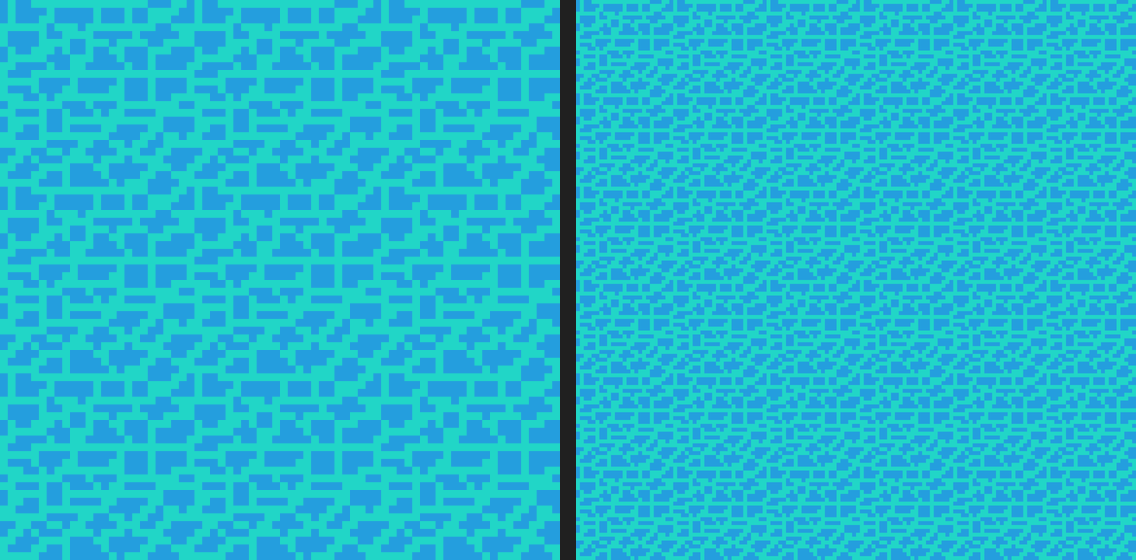
Left: one tile. Right: repeated 2 by 2.
Write a Shadertoy shader that draws this pattern.

```glsl
// Chunky pixel-art pebbles: flat blue islands parted by one-block turquoise channels.
// Wrapping cellular noise gives each block an owner; a block whose right or upper
// neighbour has another owner becomes channel. One tile repeats on a square grid.

#define REPEATS 3.0                    // tiles across and down
#define BLOCKS 24.0                    // blocks along one tile side
#define STONES vec2(5.0, 8.0)          // stones per tile (even row count)
#define JITTER 0.92                    // irregularity of the stones
#define SEED 17.0
#define CHANNEL vec3(0.13, 0.84, 0.78)
#define STONE vec3(0.14, 0.62, 0.87)

vec2 hash2(vec2 p) {
    vec3 q = fract(vec3(p.xyx + SEED) * vec3(0.1031, 0.1030, 0.0973));
    q += dot(q, q.yzx + 33.33);
    return fract((q.xx + q.yz) * q.zy);
}

// Index of the stone nearest to the centre of a block, wrapped over the tile
float owner(vec2 block) {
    vec2 p = (mod(block, BLOCKS) + 0.5) / BLOCKS * STONES;
    float nearest = 1e3, id = 0.0;
    for (int j = -1; j <= 1; j++) {
        float row = floor(p.y) + float(j);
        float stagger = 0.5 * mod(row, 2.0);
        for (int i = -1; i <= 1; i++) {
            vec2 site = vec2(floor(p.x - stagger) + float(i), row);
            vec2 key = mod(site, STONES);
            vec2 centre = site + vec2(stagger, 0.0) + 0.5 + JITTER * (hash2(key) - 0.5);
            vec2 d = centre - p;
            float dist = dot(d, d);
            if (dist < nearest) {
                nearest = dist;
                id = key.x + key.y * STONES.x;
            }
        }
    }
    return id;
}

// 1 inside a stone, 0 in a channel
float stoneMask(vec2 block) {
    float id = owner(block);
    bool same = abs(owner(block + vec2(1.0, 0.0)) - id) < 0.5
             && abs(owner(block + vec2(0.0, 1.0)) - id) < 0.5;
    return same ? 1.0 : 0.0;
}

void mainImage(out vec4 fragColor, in vec2 fragCoord) {
    vec2 scale = REPEATS * BLOCKS / iResolution.xy;
    vec2 p = fragCoord * scale - 0.5;
    vec2 block = floor(p);

    // Blend neighbouring blocks only within one pixel of their shared edge
    vec2 blend = clamp((fract(p) - 0.5) / scale + 0.5, 0.0, 1.0);
    float lower = mix(stoneMask(block), stoneMask(block + vec2(1.0, 0.0)), blend.x);
    float upper = mix(stoneMask(block + vec2(0.0, 1.0)), stoneMask(block + 1.0), blend.x);

    fragColor = vec4(mix(CHANNEL, STONE, mix(lower, upper, blend.y)), 1.0);
}
```
